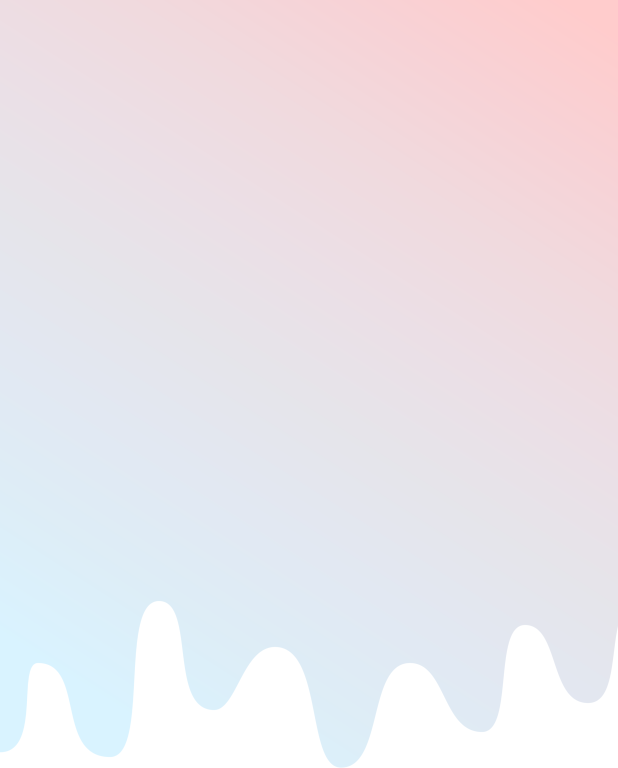
Give the GLSL for this background, as a Shadertoy shader.

```glsl
// A soft diagonal blend from pale cyan to blush, above a white rim of drips.
// The blend steps through evenly spaced colour stops; the rim is a chain of
// cubic Bezier curves with level handles, solved for height by bisection.

const float ASPECT = 412.0 / 512.0;           // width over height of the design
const vec3 RIM_COLOUR = vec3(1.0);

// Gradient: axis direction and its extent, in canvas heights
const vec2 BLEND_AXIS = vec2(0.54, 0.84);
const float BLEND_START = 0.143;
const float BLEND_END = 1.237;
const int STOPS = 8;
const vec3 BLEND[STOPS] = vec3[](
    vec3(0.851, 0.953, 1.000), vec3(0.868, 0.930, 0.967),
    vec3(0.886, 0.910, 0.949), vec3(0.900, 0.896, 0.918),
    vec3(0.922, 0.875, 0.902), vec3(0.941, 0.855, 0.871),
    vec3(0.969, 0.824, 0.839), vec3(1.000, 0.800, 0.800));

// Rim: alternating valleys and crests, as fractions of width and height
const int KNOTS = 12;
const vec2 RIM[KNOTS] = vec2[](
    vec2(0.0000, 0.0205), vec2(0.0615, 0.1367), vec2(0.1780, 0.0143),
    vec2(0.2573, 0.2174), vec2(0.3463, 0.0755), vec2(0.4450, 0.1576),
    vec2(0.5518, 0.0005), vec2(0.6634, 0.1367), vec2(0.7800, 0.0469),
    vec2(0.8495, 0.1862), vec2(0.9515, 0.0846), vec2(1.0356, 0.2188));

// Handle lengths (leaving, arriving) as fractions of each span's width
const vec2 HANDLES[KNOTS - 1] = vec2[](
    vec2(1.09, 0.56), vec2(0.66, 0.76), vec2(0.82, 0.83), vec2(0.67, 0.83),
    vec2(0.37, 0.53), vec2(0.73, 0.53), vec2(0.62, 0.62), vec2(0.50, 0.55),
    vec2(0.75, 0.75), vec2(0.55, 0.62), vec2(0.75, 0.75));

// Piecewise linear colour along the blend axis
vec3 blendColour(vec2 p) {
    float t = (dot(p, BLEND_AXIS) - BLEND_START) / (BLEND_END - BLEND_START);
    float position = clamp(t, 0.0, 1.0) * float(STOPS - 1);
    int i = min(int(position), STOPS - 2);
    return mix(BLEND[i], BLEND[i + 1], position - float(i));
}

// Horizontal progress of a unit Bezier span at parameter s
float spanX(float s, vec2 handle) {
    float r = 1.0 - s;
    return 3.0 * r * r * s * handle.x
         + 3.0 * r * s * s * (1.0 - handle.y) + s * s * s;
}

// Rate of change of spanX
float spanSpeed(float s, vec2 handle) {
    float r = 1.0 - s;
    return 3.0 * (r * r * handle.x
         + 2.0 * r * s * (1.0 - handle.x - handle.y) + s * s * handle.y);
}

// Approximate signed distance to the rim, negative inside the white
float rimDistance(vec2 uv) {
    int span = 0;
    for (int i = 1; i < KNOTS - 1; i++) {
        if (uv.x >= RIM[i].x) span = i;
    }
    vec2 a = RIM[span];
    vec2 size = RIM[span + 1] - a;
    vec2 handle = HANDLES[span];
    float target = (uv.x - a.x) / size.x;

    // Bisect for the curve parameter above this column
    float s = 0.5;
    float stride = 0.25;
    for (int i = 0; i < 18; i++) {
        s += spanX(s, handle) < target ? stride : -stride;
        stride *= 0.5;
    }
    float height = a.y + size.y * s * s * (3.0 - 2.0 * s);
    float run = max(spanSpeed(s, handle), 0.01) * size.x * ASPECT;
    float slope = 6.0 * s * (1.0 - s) * size.y / run;
    return (uv.y - height) / sqrt(1.0 + slope * slope);
}

void mainImage(out vec4 fragColor, in vec2 fragCoord) {
    vec2 uv = fragCoord / iResolution.xy;
    vec3 colour = blendColour(uv * vec2(ASPECT, 1.0));

    // White rim with a one-pixel soft edge
    float pixel = 1.0 / iResolution.y;
    float cover = 1.0 - smoothstep(-0.7 * pixel, 0.7 * pixel, rimDistance(uv));
    fragColor = vec4(mix(colour, RIM_COLOUR, cover), 1.0);
}
```
